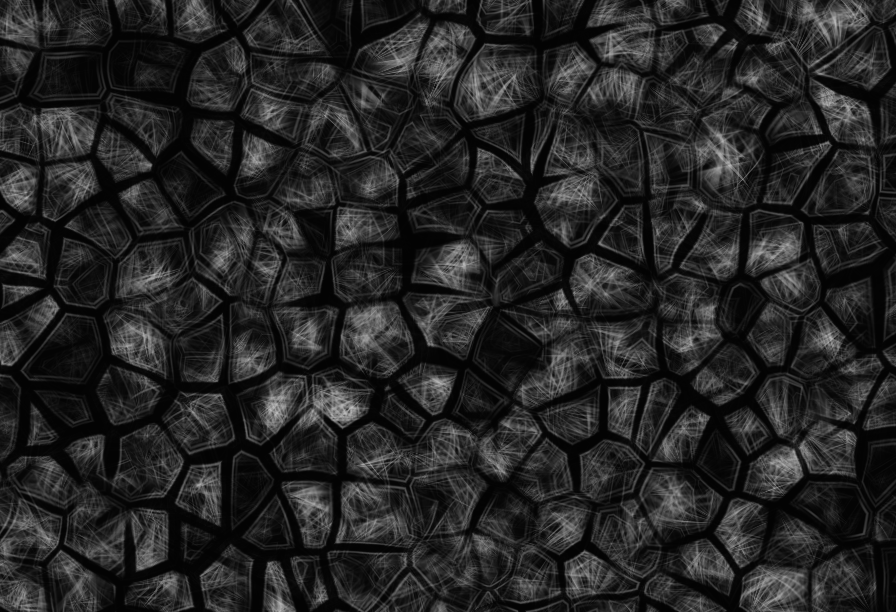
Give the GLSL for this texture, as a Shadertoy shader.

```glsl
const float CELLS_PER_HEIGHT = 10.5;
const int FANS = 8;
const int CHORDS = 12;

struct Cell {
    vec2 local;   // position relative to the cell seed
    vec2 id;
    float edge;   // distance to the nearest cell border
};

// Hashes and noise
float hash(vec2 p) {
    vec3 q = fract(vec3(p.xyx) * 0.1031);
    q += dot(q, q.yzx + 33.33);
    return fract((q.x + q.y) * q.z);
}

vec2 hash2(vec2 p) {
    return vec2(hash(p + 17.3), hash(p + 91.7));
}

float noise1(float x, float seed) {
    float i = floor(x), f = fract(x);
    f = f * f * (3.0 - 2.0 * f);
    return mix(hash(vec2(i, seed)), hash(vec2(i + 1.0, seed)), f);
}

float noise2(vec2 p) {
    vec2 i = floor(p), f = fract(p);
    f = f * f * (3.0 - 2.0 * f);
    return mix(mix(hash(i), hash(i + vec2(1, 0)), f.x),
               mix(hash(i + vec2(0, 1)), hash(i + vec2(1, 1)), f.x), f.y);
}

vec2 heading(float angle) {
    return vec2(cos(angle), sin(angle));
}

// Nearest seed, then the exact distance to its border
Cell findCell(vec2 p) {
    vec2 base = floor(p), toSeed = vec2(0), id = base;
    float best = 1e3;
    for (int y = -1; y <= 1; y++)
    for (int x = -1; x <= 1; x++) {
        vec2 g = base + vec2(x, y);
        vec2 r = g + hash2(g) - p;
        if (dot(r, r) < best) { best = dot(r, r); toSeed = r; id = g; }
    }
    float edge = 1e3;
    for (int y = -2; y <= 2; y++)
    for (int x = -2; x <= 2; x++) {
        vec2 g = id + vec2(x, y);
        vec2 r = g + hash2(g) - p;
        vec2 across = r - toSeed;
        if (dot(across, across) > 1e-5)
            edge = min(edge, dot(0.5 * (r + toSeed), normalize(across)));
    }
    return Cell(-toSeed, id, edge);
}

// Bundle of fine strands spreading from a focus near the cell rim
float fan(vec2 p, vec2 key) {
    vec2 rnd = hash2(key);
    float turn = 6.2832 * rnd.x;
    vec2 axis = heading(turn + 1.4 * (hash(key + 5.1) - 0.5));
    vec2 d = p + heading(turn) * mix(0.35, 0.95, rnd.y);
    vec2 q = vec2(dot(d, axis), dot(d, vec2(-axis.y, axis.x)));
    float angle = atan(q.y, q.x), reach = length(q);
    float strands = pow(noise1(angle * mix(14.0, 26.0, rnd.y), rnd.x * 400.0), 3.0);
    float spread = mix(0.25, 0.75, hash(key + 8.7));
    float sector = 1.0 - smoothstep(0.3 * spread, spread, abs(angle));
    float span = smoothstep(0.04, 0.35, reach) * (1.0 - smoothstep(0.6, 1.5, reach));
    return strands * sector * span;
}

// Single straight thread
float chord(vec2 p, vec2 key, float width) {
    vec2 rnd = hash2(key);
    vec2 axis = heading(6.2832 * rnd.x);
    float across = dot(p, vec2(-axis.y, axis.x)) - 0.9 * (rnd.y - 0.5);
    float along = abs(dot(p, axis) - 0.5 * (hash(key + 3.3) - 0.5));
    float thread = 1.0 - smoothstep(0.0, width, abs(across));
    return thread * (1.0 - smoothstep(0.2, 0.65, along)) * hash(key + 6.1);
}

float line(float distance, float width) {
    return 1.0 - smoothstep(0.0, width, abs(distance));
}

// One sheet of fibre-filled cells: x is light, y is cover outside the gaps
vec2 fibreSheet(vec2 p, float pixel) {
    Cell c = findCell(p);
    float gapNoise = noise2(p * 1.1 + 40.0);
    float gap = 0.015 + 0.11 * gapNoise * gapNoise;
    float width = max(0.036, pixel);
    float fibres = 0.0;
    for (int i = 0; i < FANS; i++)
        fibres += 0.34 * fan(c.local, c.id * 7.0 + float(i) * 13.7);
    for (int i = 0; i < CHORDS; i++)
        fibres += 0.17 * chord(c.local, c.id * 5.0 + float(i) * 19.3, width);

    // Fibres gather in patches and thin out toward the rim
    fibres *= mix(0.1, 1.5, smoothstep(0.15, 0.9, noise2(p * 2.1 + 77.0)));
    fibres *= mix(0.45, 1.1, smoothstep(gap, gap + 0.22, c.edge));

    // Broken double outline
    float outer = noise2(p * 1.9 + 9.0), inner = noise2(p * 2.3 + 31.0);
    float rims = 0.42 * outer * outer * line(c.edge - gap - 0.035, width)
               + 0.3 * inner * inner * line(c.edge - gap - 0.1, width);

    float inside = smoothstep(gap - 0.015, gap + 0.04, c.edge);
    float fullness = smoothstep(0.04, 0.3, hash(c.id + 63.0))
                   * mix(0.6, 1.1, hash(c.id + 28.0));
    float gapFill = 0.65 * smoothstep(0.55, 0.2, gapNoise) + 0.06;
    float cover = mix(gapFill, 1.0, inside) * mix(0.3, 1.0, min(fullness * 1.6, 1.0));
    return vec2((fibres * fullness + rims) * inside, cover);
}

void mainImage(out vec4 fragColor, in vec2 fragCoord) {
    vec2 p = CELLS_PER_HEIGHT * fragCoord / iResolution.y;
    float pixel = CELLS_PER_HEIGHT / iResolution.y;

    // Slight bend of the outlines
    vec2 bend = vec2(noise2(p * 1.3 + 3.0), noise2(p * 1.3 + 60.0)) - 0.5;
    vec2 q = p + 0.18 * bend;

    // Overlapping sheets, each shading the ones behind it
    vec2 front = fibreSheet(q + 50.0, pixel);
    vec2 middle = fibreSheet(q * 1.12 + 120.5, pixel * 1.12);
    vec2 back = fibreSheet(q * 1.6 + 210.2, pixel * 1.6);
    float behind = 0.75 * middle.x + 0.5 * back.x * mix(0.4, 1.0, middle.y);
    float light = front.x + front.y * (behind + 0.01);

    // Broad uneven lighting and soft highlight roll-off
    light *= mix(0.75, 1.2, noise2(p * 0.35 + 7.0));
    fragColor = vec4(vec3(0.012 + 0.85 * (1.0 - exp(-1.05 * light))), 1.0);
}
```
